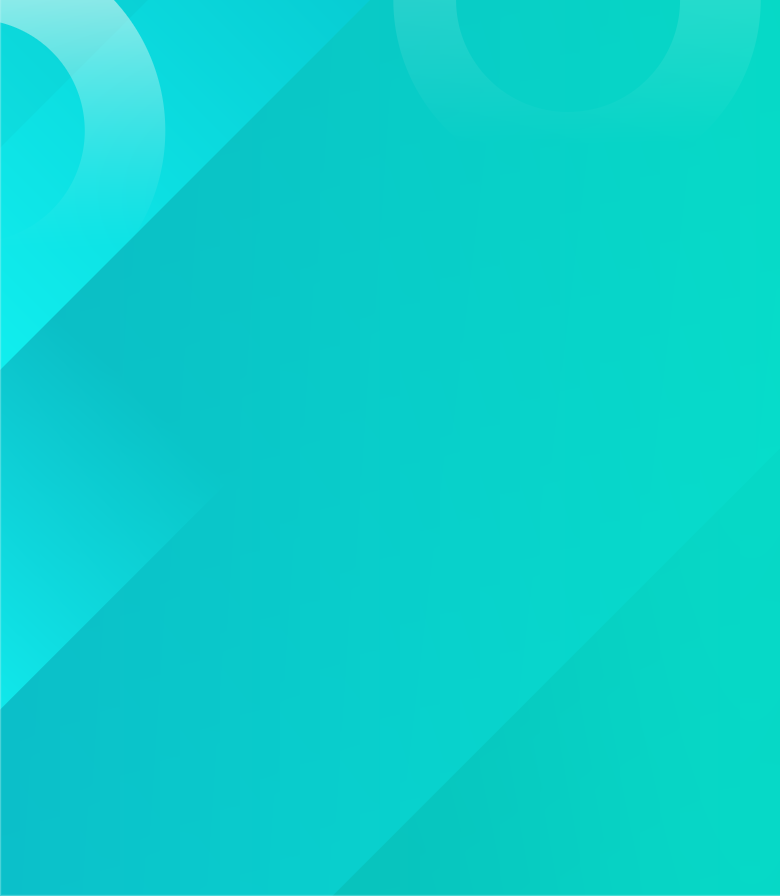
Reproduce this background procedurally as a Shadertoy shader.

```glsl
// Lengths are in canvas heights, origin at the lower left.
const vec3 BASE_LEFT   = vec3(0.045, 0.752, 0.792);
const vec3 BASE_MIDDLE = vec3(0.033, 0.820, 0.807);
const vec3 BASE_RIGHT  = vec3(0.025, 0.878, 0.808);
const vec3 BASE_FALL   = vec3(0.0, 0.026, 0.030);
const vec3 CORNER_NEAR = vec3(0.065, 0.935, 0.935);
const vec3 CORNER_FAR  = vec3(0.030, 0.805, 0.830);
const vec3 PANEL_GLOW  = vec3(0.065, 0.910, 0.920);
const vec3 SHADE_LEFT  = vec3(0.030, 0.762, 0.742);
const vec3 SHADE_RIGHT = vec3(0.025, 0.852, 0.780);
const vec3 RING_COLOR  = vec3(1.0, 0.99, 0.97);
const vec3 RIM_COLOR   = vec3(0.75, 0.95, 0.95);

// Diagonal edges, as the height where each meets the left side
const float TIP_EDGE    = 0.835;
const float CORNER_EDGE = 0.587;
const float PANEL_EDGE  = 0.208;
const float SHADE_EDGE  = -0.371;
const float PANEL_FADE  = 0.715;
const float TIP_DARKEN  = 0.028;

// Rings: centre and radius of the outer and inner circles
const vec3 LEFT_OUTER  = vec3(-0.030, 0.854, 0.2145);
const vec3 LEFT_INNER  = vec3(-0.030, 0.854, 0.1246);
const vec3 RIGHT_OUTER = vec3(0.644, 1.0, 0.205);
const vec3 RIGHT_INNER = vec3(0.634, 1.0, 0.125);
const float LEFT_ALPHA  = 0.52;
const float RIGHT_ALPHA = 0.12;

// Upright bands that step sideways as they rise
const float BAND_COLUMNS = 39.0;
const float BAND_LEVELS  = 22.0;
const float BAND_LEAN    = 0.25;
const vec3 BAND_CONTRAST = vec3(0.0, 0.09, 0.05);

// Thin pale rim along the left and bottom sides
const float RIM_WIDTH = 0.0013;
const float RIM_ALPHA = 0.35;

float pixelSize;

// Antialiased coverage, one where the signed distance is positive
float coverage(float dist) {
    return clamp(dist / pixelSize + 0.5, 0.0, 1.0);
}

float aboveDiagonal(vec2 p, float edge) {
    return coverage((p.y - p.x - edge) * 0.7071);
}

float disc(vec2 p, vec3 circle) {
    return coverage(circle.z - length(p - circle.xy));
}

float ring(vec2 p, vec3 outer, vec3 inner) {
    return disc(p, outer) * (1.0 - disc(p, inner));
}

// Signed rounding error of a leaning ramp, held constant across each column
float bandOffset(float x, float y) {
    float column = (floor(x * BAND_COLUMNS) + 0.5) / BAND_COLUMNS;
    float ramp = (column - BAND_LEAN * y) * BAND_LEVELS;
    float level = floor(ramp) + smoothstep(0.85, 1.0, fract(ramp));
    return (level + 0.4 - (x - BAND_LEAN * y) * BAND_LEVELS) / BAND_LEVELS;
}

// Three-stop horizontal gradient that dims towards the top
vec3 baseGradient(float x, float y) {
    vec3 color = mix(BASE_LEFT, BASE_MIDDLE, clamp(x * 2.0, 0.0, 1.0));
    color = mix(color, BASE_RIGHT, clamp(x * 2.0 - 1.0, 0.0, 1.0));
    return color - BASE_FALL * y;
}

void mainImage(out vec4 fragColor, in vec2 fragCoord) {
    pixelSize = 1.0 / iResolution.y;
    vec2 p = fragCoord * pixelSize;
    float x = fragCoord.x / iResolution.x;
    float along = p.x + p.y;

    vec3 color = baseGradient(x, p.y);

    // Shaded lower right corner
    vec3 shade = mix(SHADE_LEFT, SHADE_RIGHT, smoothstep(0.38, 1.05, x));
    color = mix(color, shade, 1.0 - aboveDiagonal(p, SHADE_EDGE));
    color += BAND_CONTRAST * bandOffset(x, p.y);

    // Glowing panel that fades along the diagonal
    float glow = clamp((PANEL_FADE - along) / (PANEL_FADE - PANEL_EDGE), 0.0, 1.0);
    color = mix(color, PANEL_GLOW, glow * aboveDiagonal(p, PANEL_EDGE));

    // Bright upper left corner and its darker tip
    vec3 corner = mix(CORNER_NEAR, CORNER_FAR, clamp((along - 0.58) / 0.82, 0.0, 1.0));
    corner *= 1.0 - TIP_DARKEN * aboveDiagonal(p, TIP_EDGE);
    color = mix(color, corner, aboveDiagonal(p, CORNER_EDGE));

    // Translucent rings fading downwards
    float leftFade = pow(clamp((p.y - 0.72) / 0.28, 0.0, 1.0), 1.4);
    float rightFade = clamp((p.y - 0.84) / 0.16, 0.0, 1.0);
    color = mix(color, RING_COLOR, LEFT_ALPHA * leftFade * ring(p, LEFT_OUTER, LEFT_INNER));
    color = mix(color, RING_COLOR, RIGHT_ALPHA * rightFade * ring(p, RIGHT_OUTER, RIGHT_INNER));

    // Pale rim
    color = mix(color, RIM_COLOR, RIM_ALPHA * coverage(RIM_WIDTH - min(p.x, p.y)));

    fragColor = vec4(color, 1.0);
}
```
